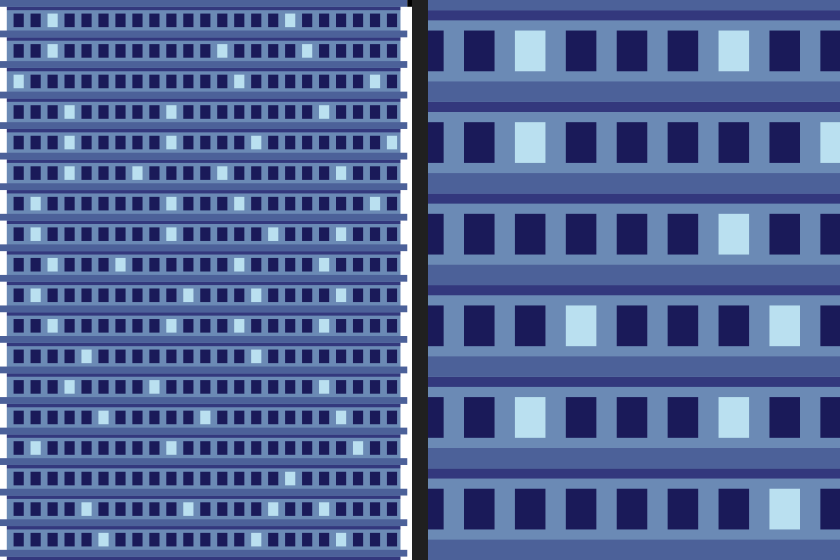
Left: the whole. Right: its middle third, enlarged.
This pattern is drawn by a Shadertoy shader. Its source:

```glsl
// A flat office facade: 18 storeys of 23 windows between overhanging ledges.
// Everything sits on a module grid (9 modules per storey, 5 per window bay);
// antialiased spans form the bands, and a sine hash picks the lit windows.

const float MODULES_HIGH = 165.0;
const float STOREY = 9.0;
const float BAY = 5.0;
const float BAYS = 23.0;
const float FIRST_BAY = 3.0;

const vec3 SKY = vec3(1.0);
const vec3 WALL = vec3(0.42, 0.54, 0.71);
const vec3 LEDGE = vec3(0.30, 0.38, 0.60);
const vec3 SHADOW = vec3(0.20, 0.22, 0.49);
const vec3 DARK_GLASS = vec3(0.10, 0.10, 0.35);
const vec3 LIT_GLASS = vec3(0.73, 0.88, 0.94);

float hash(vec2 cell) {
    return fract(sin(dot(cell, vec2(127.1, 311.7))) * 4375.85);
}

// Coverage of the interval [a, b] by a pixel of the given width
float span(float x, float a, float b, float pixel) {
    return clamp((x - a) / pixel + 0.5, 0.0, 1.0)
         - clamp((x - b) / pixel + 0.5, 0.0, 1.0);
}

// One to four lit windows per storey, one jittered inside each equal section
float isLit(float bay, float storey) {
    float sections = 1.0 + floor(4.0 * hash(vec2(storey, 7.0)));
    float section = floor((bay + 0.5) * sections / BAYS);
    float jitter = mix(0.1, 0.9, hash(vec2(section + 1.0, storey + 3.0)));
    float litBay = floor((section + jitter) * BAYS / sections);
    return 1.0 - step(0.5, abs(bay - litBay));
}

vec3 facade(vec2 p, float pixel) {
    // Cell seams fall inside plain wall, away from every edge
    float storey = floor((p.y + 0.5) / STOREY);
    float y = p.y - storey * STOREY;
    float bay = floor((p.x - FIRST_BAY) / BAY);
    float x = p.x - FIRST_BAY - bay * BAY;

    // Wall and the shadow under each ledge
    float wall = span(p.x, 2.0, 118.0, pixel);
    vec3 surface = mix(WALL, SHADOW, span(y, 2.0, 3.0, pixel));

    // Windows
    float inRow = step(0.0, bay) * step(bay, BAYS - 1.0);
    float window = span(x, 1.0, 4.0, pixel) * span(y, 4.0, 8.0, pixel) * inRow;
    vec3 glass = mix(DARK_GLASS, LIT_GLASS, isLit(bay, storey));
    surface = mix(surface, glass, window);

    // Ledges overhang the wall on both sides
    vec3 color = mix(SKY, surface, wall);
    float ledge = span(y, 0.0, 2.0, pixel) * span(p.x, -1.0, 120.0, pixel);
    color = mix(color, LEDGE, ledge);

    // Dark block beside the top ledge
    float corner = span(p.x, 120.0, 124.0, pixel) * span(p.y, -1.0, 2.0, pixel);
    return mix(color, vec3(0.0), corner);
}

void mainImage(out vec4 fragColor, in vec2 fragCoord) {
    float pixel = MODULES_HIGH / iResolution.y;
    vec2 p = vec2(fragCoord.x, iResolution.y - fragCoord.y) * pixel;
    fragColor = vec4(facade(p, pixel), 1.0);
}
```
